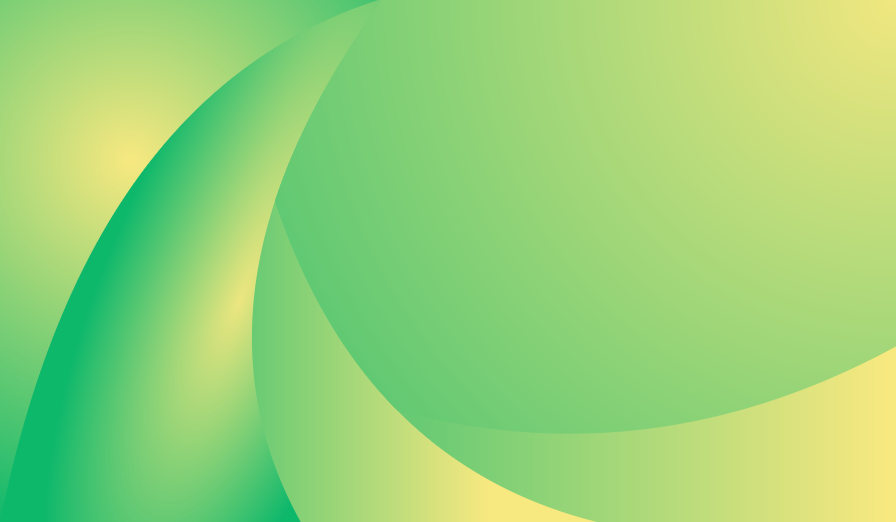
Write a WebGL 2 fragment shader that draws this background.

```glsl
#version 300 es
precision highp float;
// Overlapping curved sheets shaded from green to yellow.
uniform vec2 u_resolution;
out vec4 outColor;

// Palette ends; every sheet blends between them
const vec3 GREEN = vec3(0.05, 0.72, 0.42);
const vec3 YELLOW = vec3(0.99, 0.915, 0.505);

// Lengths are in canvas heights
const vec2 BACK_GLOW = vec2(0.25, 0.692);
const float BACK_FALLOFF = 1.32;

const vec2 CRESCENT_GLOW = vec2(0.458, 0.42);
const vec2 CRESCENT_AXIS = vec2(0.382, 0.924);
const float CRESCENT_WIDTH = 0.268;
const float CRESCENT_REACH_UP = 1.23;
const float CRESCENT_REACH_DOWN = 0.74;

const vec2 SLIVER_SPAN = vec2(0.48, 0.937);
const vec2 FOOT_SPAN = vec2(0.80, 1.70);
const float SPAN_START = 0.38;

const vec2 DISC_GLOW = vec2(1.714, 1.0);
const float DISC_FALLOFF = 0.48;

float cross2(vec2 a, vec2 b) {
    return a.x * b.y - a.y * b.x;
}

// Smooth coverage of the inner side of the parabola from start to end,
// bent toward control (implicit quadratic Bezier).
float insideArc(vec2 p, vec2 start, vec2 control, vec2 end) {
    vec2 toControl = control - start, toEnd = end - start, q = p - start;
    float area = cross2(toControl, toEnd);
    float v = cross2(q, toEnd) / area;
    float w = cross2(toControl, q) / area;
    float f = 4.0 * (1.0 - v - w) * w - v * v;
    float slope = length(vec2(dFdx(f), dFdy(f)));
    return clamp(f / max(slope, 1e-6) + 0.5, 0.0, 1.0);
}

vec3 ramp(float t) {
    return mix(GREEN, YELLOW, clamp(t, 0.0, 1.0));
}

// Horizontal blend across a span of x
vec3 sweep(float x, vec2 span) {
    float t = clamp((x - span.x) / (span.y - span.x), 0.0, 1.0);
    return ramp(mix(SPAN_START, 0.98, t));
}

// Tilted oval glow with a longer upper half
vec3 crescentShade(vec2 p) {
    vec2 q = p - CRESCENT_GLOW;
    float along = dot(q, CRESCENT_AXIS);
    float reach = along > 0.0 ? CRESCENT_REACH_UP : CRESCENT_REACH_DOWN;
    float across = cross2(q, CRESCENT_AXIS);
    return ramp(0.93 * (1.0 - length(vec2(across / CRESCENT_WIDTH, along / reach))));
}

void main() {
    vec2 p = gl_FragCoord.xy / u_resolution.y;

    // Edges of the sheets
    float crescent = insideArc(p, vec2(0.725, 1.0), vec2(0.167, 0.821), vec2(0.0));
    float sliver = insideArc(p, vec2(0.732, 1.0), vec2(0.33, 0.444), vec2(0.576, 0.0));
    float foot = sliver * insideArc(p, vec2(0.525, 0.62), vec2(0.699, 0.0915), vec2(1.183, -0.009));
    float disc = foot * insideArc(p, vec2(0.759, 0.214), vec2(1.248, 0.083), vec2(1.714, 0.335));

    // Paint from back to front
    vec3 color = ramp(0.98 - BACK_FALLOFF * distance(p, BACK_GLOW));
    color = mix(color, crescentShade(p), crescent);
    color = mix(color, sweep(p.x, SLIVER_SPAN), sliver);
    color = mix(color, sweep(p.x, FOOT_SPAN), foot);
    color = mix(color, ramp(0.95 - DISC_FALLOFF * distance(p, DISC_GLOW)), disc);

    outColor = vec4(color, 1.0);
}
```
